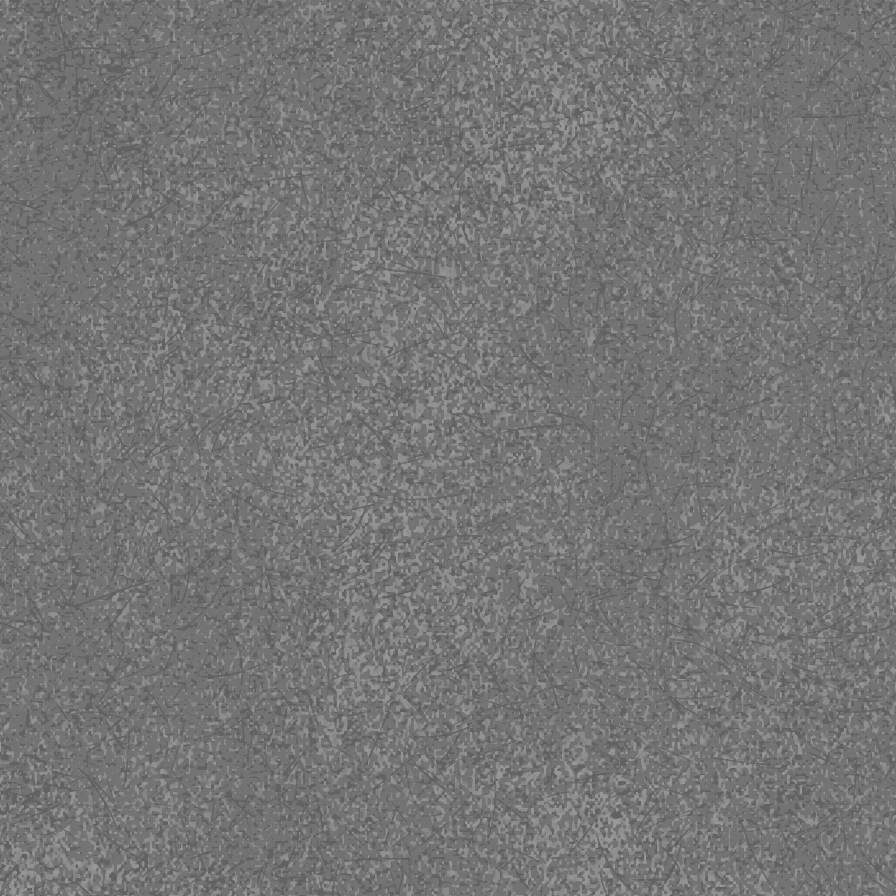
Write a Shadertoy shader that draws this texture.

```glsl
// Scuffed grey plaster: fine light and dark specks in cloudy patches, crossed by thin curved scratches.

#define BASE_GREY vec3(0.452)
#define DARK_GREY vec3(0.385)
#define SCRATCH_GREY vec3(0.368)
#define LIGHT_GREY vec3(0.592)
#define SPECK_FREQ vec2(350.0, 270.0)
#define LIGHT_CUT 0.635
#define DARK_CUT 0.685
#define PATCH_CONTRAST 0.42
#define SCRATCH_CELLS 16.0
#define SCRATCH_LAYERS 6
#define SCRATCH_WIDTH 0.00105

const float TAU = 6.2831853;

// Integer hash: three random values in 0..1 per lattice point and seed
vec3 hash3(vec2 cell, int seed) {
    uvec3 v = uvec3(ivec3(ivec2(cell), seed)) * 1664525u + 1013904223u;
    v.x += v.y * v.z; v.y += v.z * v.x; v.z += v.x * v.y;
    v ^= v >> 16u;
    v.x += v.y * v.z; v.y += v.z * v.x; v.z += v.x * v.y;
    return vec3(v >> 8u) / 16777216.0;
}

float valueNoise(vec2 p, int seed) {
    vec2 i = floor(p), f = fract(p);
    f = f * f * (3.0 - 2.0 * f);
    float low = mix(hash3(i, seed).x, hash3(i + vec2(1, 0), seed).x, f.x);
    float high = mix(hash3(i + vec2(0, 1), seed).x, hash3(i + vec2(1, 1), seed).x, f.x);
    return mix(low, high, f.y);
}

float fbm(vec2 p, int seed) {
    float sum = 0.0, amp = 0.5;
    for (int i = 0; i < 4; i++) {
        sum += amp * valueNoise(p, seed + i);
        p = p * 2.03 + 7.3;
        amp *= 0.5;
    }
    return sum / 0.9375;
}

// One layer of bent hairlines, one per cell, loosely combed along a flow field
float scratchLayer(vec2 uv, int layer) {
    vec2 p = uv * SCRATCH_CELLS + vec2(0.37, 0.61) * float(layer);
    vec2 home = floor(p);
    float width = SCRATCH_WIDTH * SCRATCH_CELLS;
    float ink = 0.0;
    for (int y = -1; y <= 1; y++)
    for (int x = -1; x <= 1; x++) {
        vec2 cell = home + vec2(x, y);
        vec3 place = hash3(cell, 40 + layer);
        vec3 shape = hash3(cell, 60 + layer);
        float flow = valueNoise(cell * 0.23, 80 + layer / 2) * TAU;
        float angle = flow + (place.z - 0.5) * 1.3;
        vec2 dir = vec2(cos(angle), sin(angle));
        vec2 d = p - cell - place.xy;
        vec2 q = vec2(dot(d, dir), dot(d, vec2(-dir.y, dir.x)));

        // Parabolic arc with tapered ends
        float halfLength = mix(0.25, 0.95, shape.x * shape.x);
        float bend = (shape.y - 0.5) * 0.8;
        float dist = abs(q.y - bend * q.x * q.x) / sqrt(1.0 + 4.0 * bend * bend * q.x * q.x);
        float taper = 1.0 - smoothstep(0.65, 1.0, abs(q.x) / halfLength);
        float line = 1.0 - smoothstep(width * 0.4, width * 1.5, dist);
        ink = max(ink, line * taper * mix(0.3, 1.0, shape.z));
    }
    return ink;
}

void mainImage(out vec4 fragColor, in vec2 fragCoord) {
    vec2 uv = fragCoord / iResolution.y;

    // Worn patches: broad clouds and vertical streaks set the speck density
    float clouds = fbm(uv * vec2(4.5, 3.3) + 3.0, 1) - 0.5;
    float streaks = fbm(uv * vec2(46.0, 13.0), 8) - 0.5;
    float wear = clouds + 0.45 * streaks;

    // Specks: thresholded fine noise, slightly taller than wide
    float lightGrain = valueNoise(uv * SPECK_FREQ, 15);
    float darkGrain = valueNoise(uv * SPECK_FREQ.yx * 0.95 + 11.0, 16);
    float lightCut = LIGHT_CUT - PATCH_CONTRAST * wear;
    float light = smoothstep(lightCut - 0.06, lightCut + 0.13, lightGrain);
    float darkCut = DARK_CUT - 0.25 * (fbm(uv * 9.0, 20) - 0.5);
    float dark = smoothstep(darkCut - 0.06, darkCut + 0.08, darkGrain);
    float speckTone = mix(0.4, 1.0, valueNoise(uv * 190.0, 25)) + 0.35 * wear;

    // Scratches, worn through in places
    float scratch = 0.0;
    for (int i = 0; i < SCRATCH_LAYERS; i++)
        scratch = max(scratch, scratchLayer(uv, i));
    scratch *= smoothstep(0.1, 0.5, valueNoise(uv * 120.0, 30));

    vec3 color = BASE_GREY + 0.014 * (valueNoise(uv * 240.0, 35) - 0.5);
    color = mix(color, DARK_GREY, dark);
    color = mix(color, LIGHT_GREY, light * clamp(speckTone, 0.0, 1.0));
    color = mix(color, SCRATCH_GREY, scratch * 0.85);
    fragColor = vec4(color, 1.0);
}
```
